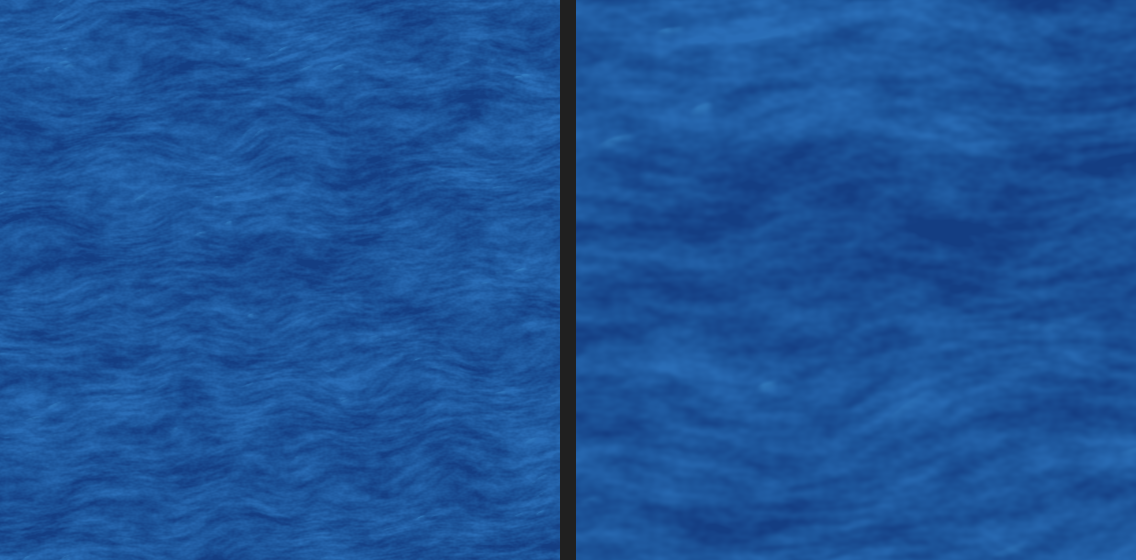
Left, the full canvas; right, a detail of the centre.
Give the GLSL for this texture, as a WebGL 2 fragment shader.

```glsl
#version 300 es
precision highp float;
// Deep blue open water: broad dark and light patches, fine slanted ripples, small bright crests.

uniform vec2 u_resolution;
out vec4 fragColor;

// Colours, from trough to crest
const vec3 DEEP_BLUE  = vec3(0.088, 0.268, 0.540);
const vec3 MID_BLUE   = vec3(0.112, 0.334, 0.606);
const vec3 LIT_BLUE   = vec3(0.150, 0.402, 0.685);
const vec3 CREST_BLUE = vec3(0.240, 0.550, 0.800);

// Broad patches
const vec2  PATCH_FREQ   = vec2(3.5, 8.0);
const float PATCH_WEIGHT = 0.44;
const vec2  CLOUD_FREQ   = vec2(8.0, 21.0);
const float CLOUD_WEIGHT = 0.42;

// Ripples: slant, bending and octaves
const float SLANT         = 0.09;
const float BEND          = 0.010;
const vec2  BEND_FREQ     = vec2(6.0, 8.0);
const int   OCTAVES       = 4;
const vec2  RIPPLE_FREQ   = vec2(10.0, 45.0);
const vec2  RIPPLE_GROWTH = vec2(1.75, 1.53);
const float RIPPLE_WEIGHT = 0.45;
const float RIPPLE_DECAY  = 0.88;

// Grain and crests
const vec2  GRAIN_FREQ   = vec2(150.0, 240.0);
const float GRAIN_WEIGHT = 0.20;
const vec2  CREST_GRID   = vec2(22.0, 48.0);
const float CREST_LENGTH = 0.017;
const float CREST_WIDTH  = 0.0024;
const float CREST_TILT   = 0.20;
const float CREST_GAIN   = 0.55;

vec2 hash2(vec2 cell) {
    vec3 h = fract(cell.xyx * vec3(0.1031, 0.1030, 0.0973));
    h += dot(h, h.yzx + 33.33);
    return fract((h.xx + h.yz) * h.zy);
}

float cornerSlope(vec2 cell, vec2 offset) {
    float angle = 6.2832 * hash2(cell).x;
    return dot(vec2(cos(angle), sin(angle)), offset);
}

// Gradient noise scaled to a standard deviation near one
float noise(vec2 p) {
    vec2 i = floor(p), f = fract(p);
    vec2 u = f * f * f * (f * (f * 6.0 - 15.0) + 10.0);
    vec2 e = vec2(1.0, 0.0);
    float low  = mix(cornerSlope(i, f), cornerSlope(i + e, f - e), u.x);
    float high = mix(cornerSlope(i + e.yx, f - e.yx), cornerSlope(i + 1.0, f - 1.0), u.x);
    return 4.0 * mix(low, high, u.y);
}

float ripples(vec2 p) {
    float sum = 0.0, weight = RIPPLE_WEIGHT;
    vec2 freq = RIPPLE_FREQ;
    for (int i = 0; i < OCTAVES; i++) {
        sum += weight * noise(p * freq + 17.3 * float(i));
        freq *= RIPPLE_GROWTH;
        weight *= RIPPLE_DECAY;
    }
    return sum;
}

// Cellular scatter of short curved streaks, crisp above and soft below
float crests(vec2 p) {
    vec2 home = floor(p * CREST_GRID);
    float glow = 0.0;
    for (int y = -1; y <= 1; y++) {
        for (int x = -1; x <= 1; x++) {
            vec2 cell = home + vec2(x, y);
            vec2 spot = hash2(cell + 91.0), trait = hash2(cell + 213.0);
            vec2 d = p - (cell + spot) / CREST_GRID;
            float along = d.x / (CREST_LENGTH * mix(0.45, 1.0, trait.x));
            float rise = d.y - CREST_TILT * (0.4 + trait.y) * d.x
                       + 0.0016 * along * along;
            float width = CREST_WIDTH * (rise > 0.0 ? 0.6 : 1.5);
            float streak = exp(-rise * rise / (width * width));
            float taper = smoothstep(1.0, 0.2, abs(along));
            glow = max(glow, streak * taper * smoothstep(0.35, 1.0, trait.y));
        }
    }
    return glow;
}

vec3 waterColour(float tone) {
    vec3 shade = mix(MID_BLUE, DEEP_BLUE, clamp(-tone / 1.55, 0.0, 1.4));
    return mix(shade, LIT_BLUE, clamp(tone / 1.75, 0.0, 1.4));
}

void main() {
    vec2 p = gl_FragCoord.xy / u_resolution.y;

    // Slant and bend the surface so ripples wander
    vec2 q = p;
    q.y += BEND * noise(p * BEND_FREQ + 5.7) - SLANT * p.x;

    float broad = PATCH_WEIGHT * noise(p * PATCH_FREQ + 41.2)
                + CLOUD_WEIGHT * noise(q * CLOUD_FREQ + 63.8);
    float tone = broad + ripples(q + 3.0) + GRAIN_WEIGHT * noise(p * GRAIN_FREQ);

    // Crests gather where the water is already bright
    float gather = smoothstep(-0.1, 1.1, broad + 0.3 * noise(p * CLOUD_FREQ + 120.5));
    float crest = CREST_GAIN * gather * crests(q + 7.0) * smoothstep(-1.2, 1.2, tone);

    fragColor = vec4(mix(waterColour(tone), CREST_BLUE, crest), 1.0);
}
```
